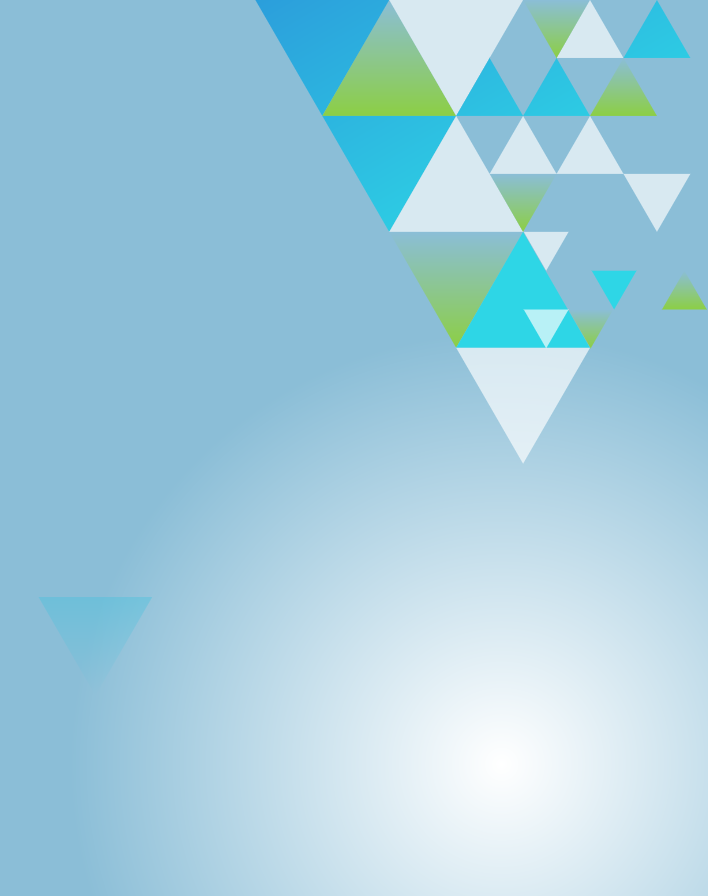
This background is drawn by a WebGL 2 fragment shader. Its source:

```glsl
#version 300 es
precision highp float;
// A pale radial glow on soft blue, under a cluster of equilateral triangles.
// Triangles sit on a triangular lattice and are painted row by row in white,
// cyan or fading green, each with an antialiased distance function.
uniform vec2 u_resolution;
out vec4 outColor;

const float CELL = 0.0747;      // lattice side, in canvas heights
const float SLOPE = 0.866;      // height of a unit equilateral triangle
const float UP = 1.0, DOWN = -1.0;
const int WHITE = 0, CYAN = 1, GREEN = 2, FAINT = 3;

// Colour and opacity of a fill; fall runs from 0 at the top to 1 at the bottom
vec4 fill(int kind, vec2 cell, float fall) {
    if (kind == WHITE) return vec4(1.0, 1.0, 1.0, 0.66);
    if (kind == GREEN) return vec4(0.55, 0.81, 0.27, fall);
    if (kind == FAINT) return vec4(0.25, 0.76, 0.87, 0.38 * (1.0 - fall));
    float ramp = clamp(0.1 * cell.x + 0.15 * cell.y, 0.0, 1.0);
    return vec4(mix(vec3(0.17, 0.62, 0.86), vec3(0.18, 0.84, 0.90), ramp), 1.0);
}

// Paint a triangle whose bounding box starts at top and is centred on center
void paint(inout vec3 color, vec2 cell, float center, float top,
           float size, float facing, int kind) {
    vec2 q = cell - vec2(center, top);
    float fromBase = facing == UP ? size - q.y : q.y;
    float inside = min((size - fromBase) * 0.5 - abs(q.x), fromBase);
    float cover = clamp(inside * SLOPE * CELL * u_resolution.y + 0.5, 0.0, 1.0);
    vec4 tint = fill(kind, cell, clamp(q.y / size, 0.0, 1.0));
    color = mix(color, tint.rgb, tint.a * cover);
}

void main() {
    vec2 p = gl_FragCoord.xy / u_resolution.y;
    vec2 cell = vec2(p.x - 0.285, (1.0 - p.y) / SLOPE) / CELL;

    // Background glow
    float glow = clamp(1.0 - distance(p, vec2(0.56, 0.147)) / 0.482, 0.0, 1.0);
    vec3 color = mix(vec3(0.545, 0.745, 0.843), vec3(1.0), glow);

    // Large triangles step down a diagonal band
    int downKinds[4] = int[](CYAN, CYAN, GREEN, WHITE);
    int upKinds[3] = int[](GREEN, WHITE, CYAN);
    for (int i = 0; i < 4; i++) {
        float k = float(i);
        paint(color, cell, 1.0 + k, 2.0 * k, 2.0, DOWN, downKinds[i]);
        if (i < 3) paint(color, cell, 2.0 + k, 2.0 * k, 2.0, UP, upKinds[i]);
    }
    paint(color, cell, 3.0, 0.0, 2.0, DOWN, WHITE);

    // Small upright triangles in three rows
    for (int i = 0; i < 3; i++) {
        float k = float(i);
        paint(color, cell, 3.5 + k, 1.0, 1.0, UP, i < 2 ? CYAN : GREEN);
        if (i == 2) continue;
        paint(color, cell, 5.0 + k, 0.0, 1.0, UP, i == 0 ? WHITE : CYAN);
        paint(color, cell, 4.0 + k, 2.0, 1.0, UP, WHITE);
    }

    // Small hanging triangles
    paint(color, cell, 4.5, 0.0, 1.0, DOWN, GREEN);
    paint(color, cell, 4.0, 3.0, 1.0, DOWN, GREEN);
    paint(color, cell, 6.0, 3.0, 1.0, DOWN, WHITE);

    // Smallest triangles, on a finer lattice of two thirds
    float fine = 0.67;
    for (int i = 0; i < 2; i++) {
        float k = float(i);
        paint(color, cell, 4.345, 4.0 + 2.0 * fine * k, fine, DOWN, WHITE);
    }
    paint(color, cell, 5.36, 4.0 + fine, fine, DOWN, CYAN);
    paint(color, cell, 6.41, 4.0 + fine, fine, UP, GREEN);
    paint(color, cell, 5.01, 4.0 + 2.0 * fine, fine, DOWN, GREEN);

    // Lone faint triangle at the lower left
    paint(color, cell, -2.39, 10.3, 1.7, DOWN, FAINT);

    outColor = vec4(color, 1.0);
}
```
